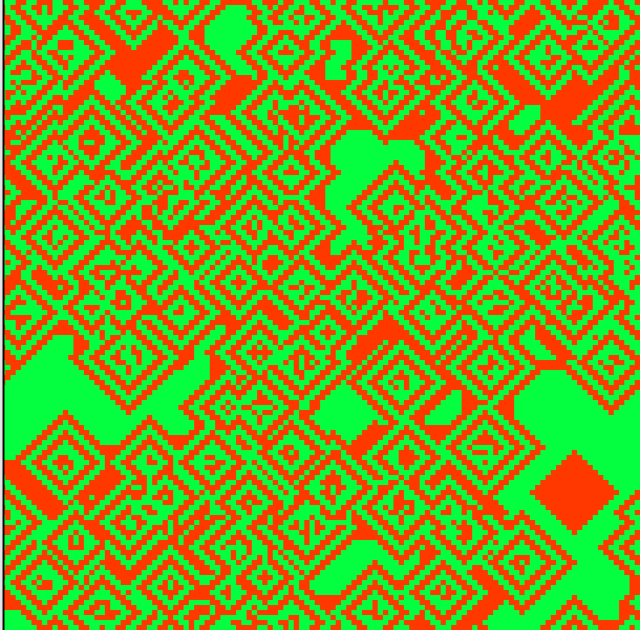
This pattern is drawn by a Shadertoy shader. Its source:

```glsl
// Cellular growth: overlapping stepped diamond rings in red on green
#define CELLS vec2(122.0, 126.0) // automaton cells across the canvas
#define SPACING 11.0             // cells between seed sites
#define DENSITY 0.66             // share of sites that carry rings
#define SOLID 0.12               // share of sites that carry a plain lozenge
#define SOFTNESS 0.22            // edge blur in cells
#define GAP 5.0                  // widest gap that may fill with red
#define GREEN vec3(0.01, 1.0, 0.25)
#define RED vec3(1.0, 0.22, 0.0)

float hash(vec2 p) {
    vec3 q = fract(vec3(p.xyx) * vec3(0.1031, 0.1030, 0.0973));
    q += dot(q, q.yzx + 33.33);
    return fract((q.x + q.y) * q.z);
}

// 1 for a red cell, 0 for a green one
float cellState(vec2 cell) {
    vec2 home = floor(cell / SPACING);
    vec2 firstId = vec2(0.0), secondId = vec2(0.0);
    float first = -99.0, second = -99.0, lozenge = -99.0;

    // Depth inside the two strongest diamonds nearby
    for (int j = -2; j <= 2; j++)
    for (int i = -2; i <= 2; i++) {
        vec2 id = home + vec2(i, j);
        vec2 jitter = vec2(hash(id + 17.3), hash(id + 71.9));
        vec2 offset = abs(cell - floor((id + jitter) * SPACING));
        float dist = offset.x + offset.y;
        float kind = hash(id + 41.7);
        float cluster = 0.4 * (hash(floor(id / 2.0) + 93.1) - 0.5);
        if (kind < DENSITY + cluster) {
            float age = 9.0 + floor(3.0 * hash(id + 28.4));
            float depth = age - dist;
            if (depth > first) {
                second = first;
                secondId = firstId;
                first = depth;
                firstId = id;
            } else if (depth > second) {
                second = depth;
                secondId = id;
            }
        } else if (kind > 1.0 - SOLID) {
            lozenge = max(lozenge, 9.0 - dist);
        }
    }

    // Open ground: green, with red lozenges and filled gaps
    if (first < 0.0) {
        bool filled = first + second > -GAP && hash(firstId + secondId + 5.7) < 0.55;
        return (filled || lozenge > 0.0) ? 1.0 : 0.0;
    }

    // Two cells of red, two of green, broken at seams and cores
    float ring = step(mod(first, 4.0), 1.5);
    float flipChance = 0.0;
    if (first > 1.0 && first - second < 1.5) flipChance = 0.14;
    if (first > 7.5) flipChance = 0.28;
    return abs(ring - step(hash(cell + 137.0), flipChance));
}

void mainImage(out vec4 fragColor, in vec2 fragCoord) {
    vec2 uv = fragCoord / iResolution.xy;
    vec2 p = uv * CELLS - 0.5;
    vec2 base = floor(p);

    // Blend neighbouring cells over a narrow soft edge
    vec2 width = max(vec2(SOFTNESS), CELLS / iResolution.xy);
    vec2 blend = clamp((p - base - 0.5) / width + 0.5, 0.0, 1.0);
    float lower = mix(cellState(base), cellState(base + vec2(1, 0)), blend.x);
    float upper = mix(cellState(base + vec2(0, 1)), cellState(base + vec2(1, 1)), blend.x);
    vec3 color = mix(GREEN, RED, mix(lower, upper, blend.y));

    // Pale margin and dark rule along the left side
    float aa = 1.0 / iResolution.x;
    color = mix(vec3(0.0), color, smoothstep(0.007 - aa, 0.007 + aa, uv.x));
    color = mix(vec3(0.9), color, smoothstep(0.004 - aa, 0.004 + aa, uv.x));
    fragColor = vec4(color, 1.0);
}
```
